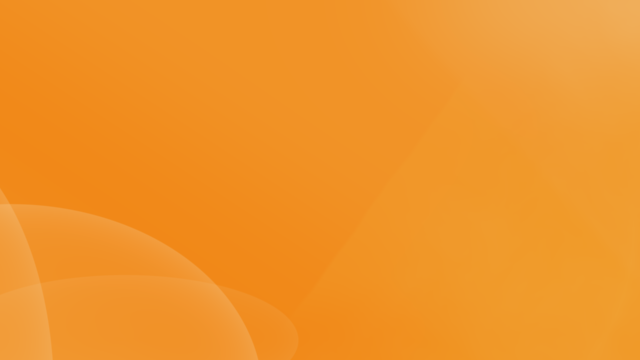
A Shadertoy shader for this background:

```glsl
// Warm orange backdrop: a diagonal gradient, a golden facet on the right, a peach
// corner glow and three translucent ellipses rising from the lower left.
// Built from soft half-planes, ellipse distances and layered sines.

const vec3 DEEP   = vec3(0.945, 0.535, 0.095);
const vec3 ORANGE = vec3(0.945, 0.575, 0.150);
const vec3 GOLD   = vec3(0.940, 0.625, 0.180);
const vec3 PEACH  = vec3(0.940, 0.690, 0.370);
const vec3 CREAM  = vec3(0.960, 0.830, 0.640);

// Signed distance to the line a-b, positive on its right-hand side
float lineSide(vec2 p, vec2 a, vec2 b) {
    vec2 along = normalize(b - a);
    return dot(p - a, vec2(along.y, -along.x));
}

// Approximate signed distance to an ellipse, negative inside
float ellipseDist(vec2 p, vec2 center, vec2 radii) {
    vec2 q = (p - center) / radii;
    float k = length(q);
    return k * (k - 1.0) / max(length(q / radii), 0.001);
}

// Smooth organic variation in about -1..1
float layeredSines(vec2 p) {
    float sum = 0.0, amp = 0.5;
    for (int i = 0; i < 5; i++) {
        p += 0.35 * sin(p.yx * 1.7 + float(i));
        sum += amp * sin(p.x) * cos(p.y);
        p = mat2(1.5, 1.1, -1.1, 1.5) * p;
        amp *= 0.6;
    }
    return sum;
}

// Round, soft light falling off from its center
float softGlow(vec2 p, vec2 center, vec2 size) {
    vec2 q = (p - center) / size;
    return exp(-dot(q, q));
}

// Translucent pane: an even tint plus a rim light fading inward
vec3 glassPane(vec3 color, float dist, float tint, float rim, float fade, float pixel) {
    float inside = 1.0 - smoothstep(-pixel, pixel, dist);
    float light = tint + rim * exp(min(dist, 0.0) / fade);
    return mix(color, CREAM, inside * light);
}

void mainImage(out vec4 fragColor, in vec2 fragCoord) {
    vec2 p = fragCoord / iResolution.y;
    p.x *= 16.0 / 9.0 * iResolution.y / iResolution.x;
    float pixel = 1.0 / iResolution.y;
    float grain = layeredSines(p * 9.0);

    // Diagonal gradient with its deepest band running down to the right
    float band = dot(p, vec2(0.55, 0.835)) - 0.52;
    vec3 color = mix(DEEP, ORANGE, smoothstep(0.0, 0.55, abs(band)));

    // Golden facet with a slightly ragged slanted edge
    float facet = lineSide(p, vec2(0.984, 0.363), vec2(1.227, 0.700)) + 0.006 * grain;
    float crease = lineSide(p, vec2(1.076, 1.0), vec2(1.273, 0.78));
    float edge = smoothstep(-0.006, 0.008, facet) * smoothstep(0.05, 0.25, p.y);
    float lower = smoothstep(-0.06, 0.04, crease);
    color = mix(color, GOLD, 0.30 * edge * lower);
    color = mix(color, GOLD, 0.65 * smoothstep(0.0, 0.60, facet));

    // Lighter sheet above the crease, and the corner glow
    float sheet = 1.0 - smoothstep(-0.02, 0.02, crease);
    color = mix(color, PEACH, 0.08 * sheet * smoothstep(0.9, 1.15, p.x));
    color = mix(color, PEACH, 0.90 * softGlow(p, vec2(1.80, 1.02), vec2(0.46, 0.27)));
    color = mix(color, PEACH, 0.32 * softGlow(p, vec2(1.42, 1.02), vec2(0.24, 0.22)));

    // Faint mottling and a pale curved streak on the right
    float rightSide = smoothstep(0.0, 0.25, facet);
    color += vec3(0.0, 0.008, 0.014) * grain * rightSide;
    float streak = abs(ellipseDist(p, vec2(1.35, 0.36), vec2(0.41, 0.50)));
    float streakMask = smoothstep(1.55, 1.70, p.x) * smoothstep(0.45, 0.35, p.y);
    color += vec3(0.0, 0.012, 0.015) * exp(-streak / 0.025) * streakMask;

    // Overlapping glass ellipses
    float flatPane = ellipseDist(p, vec2(0.347, 0.055), vec2(0.482, 0.181));
    float domePane = ellipseDist(p, vec2(0.030, -0.100), vec2(0.700, 0.533));
    float sidePane = ellipseDist(p, vec2(-0.250, -0.100), vec2(0.400, 0.740));
    color = glassPane(color, flatPane, 0.03, 0.09, 0.06, pixel);
    color = glassPane(color, domePane, 0.04, 0.24, 0.07, pixel);
    color = glassPane(color, sidePane, 0.05, 0.22, 0.07, pixel);

    fragColor = vec4(clamp(color, 0.0, 1.0), 1.0);
}
```
